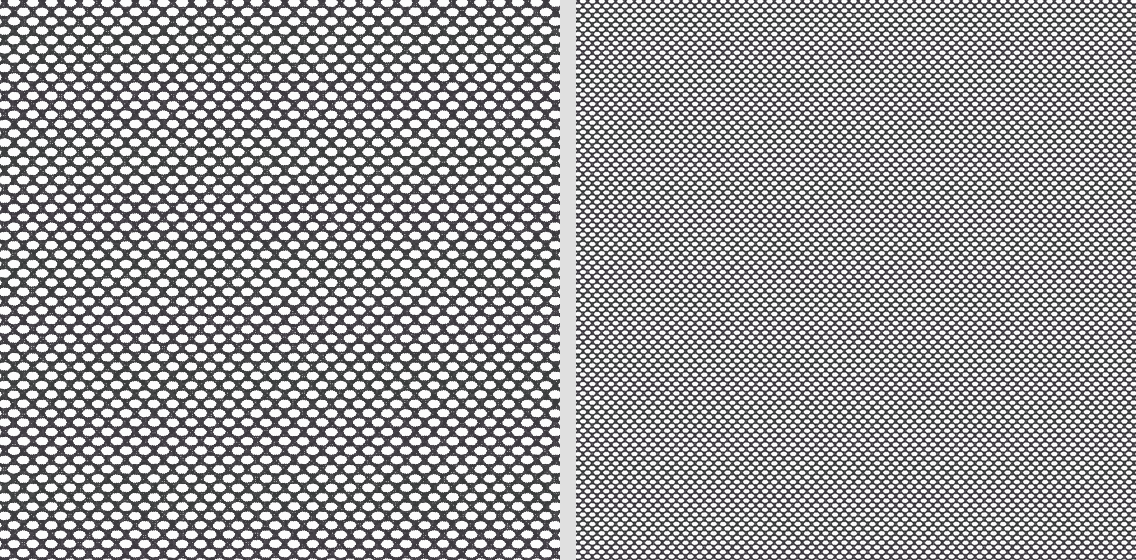
Left: one tile. Right: repeated 2 by 2.
A three.js fragment shader for this texture:

```glsl
// Dark knitted mesh over white: 30 x 30 cells, each with two staggered oval holes.
// Holes are rounded hexagons with scalloped, slightly irregular rims; the fabric
// between them carries fine stitch grain and pale pinpricks, 8 stitches to a cell.

varying vec2 vUv;

const float CELLS = 30.0;
const float STITCHES = 240.0;
const float TAU = 6.2831853;

float hash(vec2 p) {
  return fract(sin(dot(p, vec2(127.1, 311.7))) * 43758.5453);
}

// Signed distance to the hole of one lattice, in cells; negative inside
float holeDistance(vec2 p, float seed) {
  vec2 id = mod(floor(p), CELLS) + seed;
  vec2 q = fract(p) - 0.5;
  q -= 0.025 * (vec2(hash(id), hash(id + 7.3)) - 0.5);

  // Blend of an ellipse and a hexagon pointing left and right
  vec2 a = abs(q) / vec2(0.335, 0.222);
  float hexagon = max(a.y, a.x * 0.95 + a.y * 0.45);
  float radius = max(mix(length(a), hexagon, 0.4), 0.001);
  float d = length(q) * (1.0 - 1.0 / radius);

  // Loops of yarn around the rim
  float angle = atan(q.y, q.x + 0.0001);
  float phase = TAU * hash(id + 3.1);
  d += 0.011 * cos(angle * 14.0 + phase);
  d += 0.009 * cos(angle * 5.0 + phase * 2.0);
  return d + 0.016 * (hash(id + 11.9) - 0.5);
}

void main() {
  // Two lattices, half a cell apart both ways
  vec2 p = vUv * CELLS + vec2(0.25, 0.14);
  float d = min(holeDistance(p, 0.0), holeDistance(p + 0.5, 41.0));

  // Stitch grain
  vec2 stitch = vUv * STITCHES;
  vec2 stitchId = mod(floor(stitch), STITCHES);
  vec2 local = fract(stitch) - 0.5;
  float grain = hash(stitchId);
  float loopShade = 0.5 + 0.5 * cos(TAU * local.x) * cos(TAU * local.y);
  vec3 fabric = mix(vec3(0.215, 0.215, 0.225), vec3(0.32, 0.31, 0.33),
                    0.75 * grain * grain + 0.2 * loopShade);

  // Faint bands of green and violet
  float band = cos(TAU * (vUv.y * 5.0 - 0.6));
  fabric += band * vec3(-0.006, 0.006, -0.008);

  // Pinpricks of light between stitches, in the wide parts of the mesh
  float prick = 1.0 - smoothstep(0.12, 0.42, length(local));
  float strength = smoothstep(0.6, 1.0, hash(stitchId + 19.7));
  prick *= strength * smoothstep(0.06, 0.11, d);
  fabric = mix(fabric, vec3(0.85), 0.75 * prick);

  // Open holes
  float hole = 1.0 - smoothstep(-0.03, 0.03, d);
  gl_FragColor = vec4(mix(fabric, vec3(0.99), hole), 1.0);
}
```
